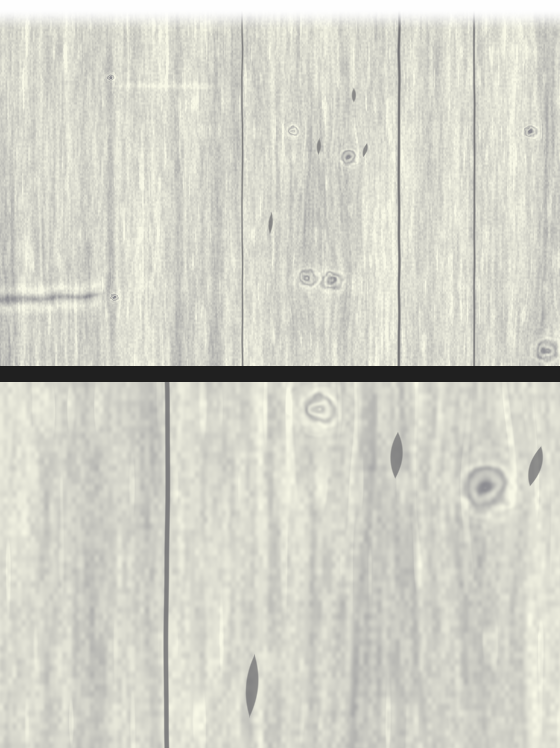
Top, the full canvas; bottom, a detail of the centre.
This texture is drawn by a Shadertoy shader. Its source:

```glsl
// Pale weathered boards with three dark seams, fading to white at the top.
// Stretched noise makes the grain; knots bend it and add rings, while
// slits, stains and a worn horizontal scar are laid over the result.

const vec3 GREY = vec3(0.69, 0.69, 0.68);
const vec3 CREAM = vec3(0.935, 0.935, 0.875);
const vec3 SEAM = vec3(0.43, 0.43, 0.44);
const vec3 WHITE = vec3(0.995);

// Seam: x, half width, strength
const vec3 SEAMS[3] = vec3[3](
    vec3(0.664, 0.0021, 0.85), vec3(1.094, 0.0032, 0.95), vec3(1.300, 0.0024, 0.9));

// Knot: centre, radius, darkness
const vec4 KNOTS[8] = vec4[8](
    vec4(1.454, 0.640, 0.013, 0.9), vec4(1.500, 0.042, 0.024, 0.75),
    vec4(0.842, 0.240, 0.019, 0.4), vec4(0.910, 0.233, 0.022, 0.45),
    vec4(0.955, 0.570, 0.016, 0.65), vec4(0.804, 0.642, 0.011, 0.15),
    vec4(0.304, 0.788, 0.007, 0.9), vec4(0.314, 0.188, 0.008, 0.8));

// Slit: centre, half height, lean
const vec4 SLITS[4] = vec4[4](
    vec4(0.970, 0.740, 0.019, 0.0), vec4(1.001, 0.590, 0.018, 0.28),
    vec4(0.874, 0.600, 0.021, 0.06), vec4(0.742, 0.390, 0.028, 0.08));

// Stain running along the boards: x, half width, strength
const vec3 STAINS[7] = vec3[7](
    vec3(0.010, 0.050, 0.32), vec3(0.306, 0.010, 0.48), vec3(0.485, 0.018, 0.38),
    vec3(0.595, 0.022, 0.45), vec3(0.645, 0.016, 0.35), vec3(1.310, 0.016, 0.15),
    vec3(1.495, 0.030, 0.35));

float hash(vec2 p) {
    vec3 q = fract(p.xyx * vec3(0.1031, 0.1030, 0.0973));
    q += dot(q, q.yzx + 33.33);
    return fract((q.x + q.y) * q.z);
}

float noise(vec2 p) {
    vec2 i = floor(p), f = fract(p);
    f = f * f * (3.0 - 2.0 * f);
    return mix(mix(hash(i), hash(i + vec2(1, 0)), f.x),
               mix(hash(i + vec2(0, 1)), hash(i + vec2(1, 1)), f.x), f.y);
}

float bell(float x, float width) {
    return exp(-x * x / (width * width));
}

// Pull grain coordinates towards each knot so the fibres flow around it
vec2 bendGrain(vec2 p) {
    vec2 g = p;
    g.x += 0.012 * (noise(p * vec2(4.0, 2.5)) - 0.5);
    for (int i = 0; i < 8; i++) {
        vec2 d = p - KNOTS[i].xy;
        vec2 q = d * vec2(1.0, 0.5) / (2.4 * KNOTS[i].z);
        g.x -= 0.65 * d.x * exp(-dot(q, q));
    }
    return g;
}

// Lightness of the fibres: 0 is grey, 1 is cream
float grainTone(vec2 g, vec2 p, float board) {
    vec2 s = g + vec2(0.0, 17.0 * board);
    float broad = noise(s * vec2(16.0, 1.1));
    float ribs = noise(s * vec2(105.0, 3.5));
    float fibre = noise(s * vec2(190.0, 22.0));
    float speck = noise(p * vec2(240.0, 170.0));
    float fleck = smoothstep(0.74, 0.92, noise(s * vec2(120.0, 14.0) + 40.0));
    return 0.69 + 0.40 * (broad - 0.5) + 0.42 * (ribs - 0.5)
         + 0.38 * (fibre - 0.5) + 0.34 * (speck - 0.5) + 0.28 * fleck;
}

float stainTone(vec2 g, float board) {
    float sum = 0.0;
    for (int i = 0; i < 7; i++) {
        float wear = 0.35 + noise(vec2(g.x * 30.0 + board, g.y * 3.0 + float(i) * 9.0));
        sum += STAINS[i].z * wear * bell(g.x - STAINS[i].x, STAINS[i].y);
    }
    return sum;
}

// Tapering heartwood flame with a faint pair of outer lines
float flameTone(vec2 p) {
    float h = (0.77 - p.y) / 0.48;
    float side = abs(p.x - 0.866 + 0.01 * (noise(vec2(p.y * 9.0, 3.0)) - 0.5));
    float width = 0.004 + 0.024 * max(h, 0.0);
    float range = smoothstep(0.0, 0.15, h) * (1.0 - smoothstep(0.8, 1.1, h));
    return range * (0.25 * bell(side, width) + 0.28 * bell(side - 1.3 * width, 0.004)
         + 0.16 * bell(side - 2.2 * width, 0.004));
}

float knotTone(vec2 p, vec4 knot) {
    vec2 d = (p - knot.xy) / knot.z;
    float r = length(d * vec2(0.85, 1.0)) + 0.5 * (noise(d * 1.6 + knot.xy * 50.0) - 0.5);
    float rings = 0.28 * sin(r * 8.0) * exp(-0.35 * r * r);
    float core = knot.w * (1.0 - smoothstep(0.25, 0.85, r));
    return core + rings + 0.25 * bell(r - 1.0, 0.25) - 0.22 * bell(r - 1.6, 0.4);
}

float slitMask(vec2 p, vec4 slit, float px) {
    vec2 d = p - slit.xy;
    d.x -= slit.w * d.y;
    float width = 0.0055 * (1.0 - pow(abs(d.y) / slit.z, 2.0));
    return 1.0 - smoothstep(-px, px, abs(d.x) - width);
}

// Dark wedge with pale lips on the left, and a pale bruise higher up
float scarTone(vec2 p) {
    float y = p.y - 0.178 - 0.06 * p.x - 0.008 * (noise(p * vec2(18.0, 5.0)) - 0.5);
    float reach = 1.0 - smoothstep(0.25, 0.30, p.x);
    float wedge = 0.65 * bell(y, 0.011 - 0.018 * p.x) - 0.35 * bell(abs(y) - 0.025, 0.012);
    float span = smoothstep(0.31, 0.36, p.x) * (1.0 - smoothstep(0.54, 0.62, p.x));
    return reach * wedge - 0.3 * span * bell(p.y - 0.765, 0.009);
}

void mainImage(out vec4 fragColor, in vec2 fragCoord) {
    vec2 p = fragCoord / iResolution.y;
    p.x *= 1.535 * iResolution.y / iResolution.x;
    float px = 1.0 / iResolution.y;

    float board = 0.0, dark = 0.0;
    for (int i = 0; i < 3; i++) {
        float x = p.x - SEAMS[i].x;
        board += step(0.0, x);
        float edge = abs(x + 0.002 * (noise(vec2(p.y * 14.0, float(i))) - 0.5));
        dark = max(dark, SEAMS[i].z * (1.0 - smoothstep(-px, px, edge - SEAMS[i].y)));
    }

    vec2 g = bendGrain(p);
    float tone = grainTone(g, p, board) - stainTone(g, board) - flameTone(p) - scarTone(p);
    for (int i = 0; i < 8; i++) tone -= knotTone(p, KNOTS[i]);
    for (int i = 0; i < 4; i++) dark = max(dark, 0.75 * slitMask(p, SLITS[i], px));

    vec3 color = mix(GREY, CREAM, clamp(tone, -0.6, 1.15));
    color = mix(color, SEAM, dark);
    color = mix(color, WHITE, smoothstep(0.915, 0.975, p.y));
    fragColor = vec4(color, 1.0);
}
```
